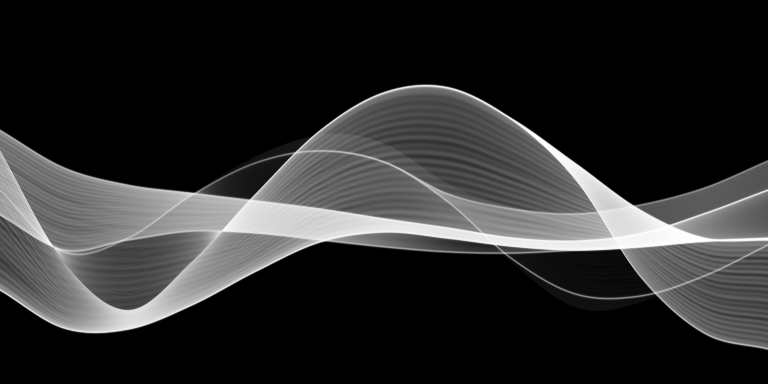
Write a Shadertoy shader that draws this background.

```glsl
// Translucent white ribbons twisting across a black field.
// Smooth splines carry the ribbon borders; each ribbon is a sheet of strands
// whose opacity rises where it narrows, and the sheets are screened together.

const int KNOTS = 13;            // evenly spaced over the canvas width
const float ASPECT = 2.0;        // canvas width in units of its height
const float MIN_THICKNESS = 0.01;
const float STRANDS = 30.0;      // strands across one ribbon
const float STRAND_CONTRAST = 0.5;
const float SHEEN_WIDTH = 0.016; // inner glow along ribbon borders
const float LINE_WIDTH = 0.0028;
const vec2 FADE_RANGE = vec2(0.6, 1.3); // left-to-right change of density
const vec3 LIGHT = vec3(1.0);

// Border heights at the knots
const float CREST[KNOTS] = float[](.609, .318, .193, .318, .495, .659, .758,
    .771, .690, .573, .453, .380, .375);
const float KEEL[KNOTS] = float[](.245, .146, .143, .206, .294, .370, .396,
    .380, .359, .349, .357, .372, .378);
const float SASH[KNOTS] = float[](.661, .563, .518, .497, .477, .456, .430,
    .406, .380, .372, .391, .443, .505);
const float HEM[KNOTS] = float[](.440, .349, .375, .398, .393, .375, .357,
    .344, .341, .349, .359, .372, .380);
const float VEIL[KNOTS] = float[](.505, .344, .380, .492, .576, .607, .578,
    .495, .456, .443, .466, .510, .581);
const float LOOP[KNOTS] = float[](.505, .344, .380, .492, .576, .607, .578,
    .474, .326, .234, .229, .281, .362);
const float FALL[KNOTS] = float[](.609, .318, .193, .318, .495, .659, .758,
    .771, .688, .531, .281, .133, .091);

float hash(float n) {
    return fract(sin(n * 127.1) * 43758.5453);
}

float noise(float t) {
    float f = fract(t);
    return mix(hash(floor(t)), hash(floor(t) + 1.0), f * f * (3.0 - 2.0 * f));
}

// Catmull-Rom curve through the knots, extended linearly at both ends
float spline(float h[KNOTS], float x) {
    float t = clamp(x / ASPECT, 0.0, 1.0) * float(KNOTS - 1);
    int i = min(int(t), KNOTS - 2);
    float f = t - float(i);
    float b = h[i], c = h[i + 1];
    float a = i > 0 ? h[max(i - 1, 0)] : 2.0 * b - c;
    float d = i < KNOTS - 2 ? h[min(i + 2, KNOTS - 1)] : 2.0 * c - b;
    return b + 0.5 * f * (c - a + f * (2.0 * a - 5.0 * b + 4.0 * c - d
        + f * (3.0 * (b - c) + d - a)));
}

// Opacity of the sheet between two borders
float ribbon(float y, float a, float b, float density, float sheen, float seed) {
    float soft = max(0.0015, 1.0 / iResolution.y);
    float lo = min(a, b), hi = max(a, b), thick = hi - lo;
    float mask = smoothstep(-soft, soft, y - lo) * smoothstep(-soft, soft, hi - y);

    // Strands follow the sheet and blur out once too fine to resolve
    float across = clamp((y - lo) / max(thick, 1e-4), 0.0, 1.0);
    float visible = smoothstep(1.0, 4.0, thick / (STRANDS * soft));
    float strand = noise(across * STRANDS + seed) - 0.5;
    strand += 0.4 * sin(across * STRANDS * 4.1 + seed);
    density *= 1.0 + STRAND_CONTRAST * visible * strand;

    float body = 1.0 - exp(-density / (thick + MIN_THICKNESS));
    float glow = sheen * (exp(-abs(y - lo) / SHEEN_WIDTH)
        + exp(-abs(hi - y) / SHEEN_WIDTH));
    return mask * (1.0 - (1.0 - body) * exp(-glow));
}

float line(float y, float height, float strength) {
    float d = (y - height) / max(LINE_WIDTH, 0.8 / iResolution.y);
    return strength * exp(-d * d);
}

void screen(inout float dark, float opacity) {
    dark *= 1.0 - clamp(opacity, 0.0, 1.0);
}

void mainImage(out vec4 fragColor, in vec2 fragCoord) {
    vec2 uv = fragCoord / iResolution.xy;
    float x = uv.x * ASPECT, y = uv.y;
    float fade = smoothstep(FADE_RANGE.x, FADE_RANGE.y, x);
    float crest = spline(CREST, x), keel = spline(KEEL, x);
    float sash = spline(SASH, x), hem = spline(HEM, x);
    float veil = spline(VEIL, x), loop = spline(LOOP, x);
    float fall = spline(FALL, x);
    float dark = 1.0;

    // Broad sheets
    screen(dark, ribbon(y, crest, keel, 0.09, 0.55, 3.0));
    screen(dark, ribbon(y, crest, hem, 0.035, 0.0, 11.0));
    screen(dark, ribbon(y, sash, hem, mix(0.09, 0.0, fade), 0.12, 23.0));
    screen(dark, ribbon(y, sash, keel, 0.05, 0.2, 37.0));
    screen(dark, ribbon(y, crest, fall, 0.1 * fade, 0.35 * fade, 41.0));

    // Thin veils and their faint outer halos
    screen(dark, ribbon(y, veil, sash, mix(0.008, 0.03, fade), 0.03, 53.0));
    screen(dark, ribbon(y, veil, loop, 0.01 * fade, 0.0, 67.0));
    float hump = 0.05 * exp(-pow((x - 0.95) / 0.27, 2.0));
    float sag = 0.035 * exp(-pow((x - 1.52) / 0.17, 2.0));
    screen(dark, ribbon(y, veil, veil + hump, 0.006 * hump / 0.05, 0.0, 71.0));
    screen(dark, ribbon(y, loop, loop - sag, 0.003 * sag / 0.035, 0.0, 83.0));

    // Bright border lines
    float right = smoothstep(0.35, 0.7, x);
    screen(dark, line(y, crest, 0.7 * right));
    screen(dark, line(y, keel, 0.8));
    screen(dark, line(y, sash, mix(0.45, 0.85, fade)));
    screen(dark, line(y, hem, 0.5));
    screen(dark, line(y, veil, 0.4));
    screen(dark, line(y, loop, 0.5 * fade));
    screen(dark, line(y, fall, 0.6 * fade));

    fragColor = vec4(LIGHT * (1.0 - dark), 1.0);
}
```
